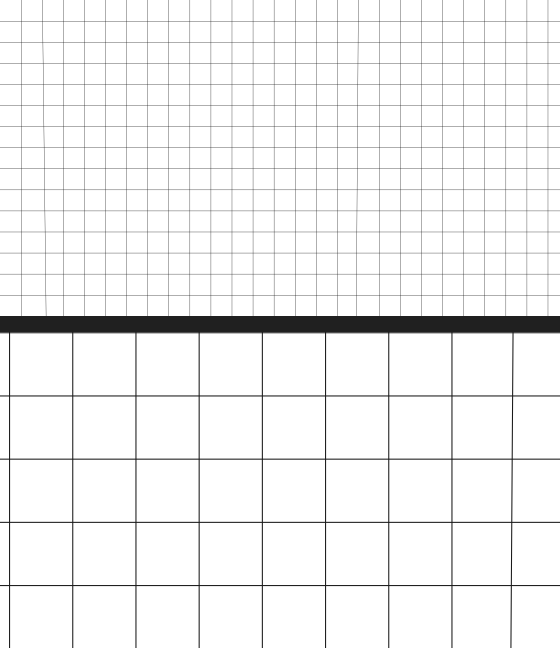
Top, the full canvas; bottom, a detail of the centre.
A WebGL 2 fragment shader for this pattern:

```glsl
#version 300 es
precision highp float;
// Thin dark square grid on white, with two columns ruled slightly askew.

#define ROWS 15.0            // cells down the canvas
#define LINE_WIDTH 0.00112   // in canvas heights
#define GRID_OFFSET 0.0008   // shift right and down, in canvas heights
#define LEFT_COLUMN 2.0      // line that drifts right on its way down
#define LEFT_DRIFT 0.0118
#define RIGHT_COLUMN 17.0    // line that drifts left on its way down
#define RIGHT_DRIFT -0.0067
#define INK vec3(0.10)
#define PAPER vec3(1.0)

uniform vec2 u_resolution;
out vec4 fragColor;

// Share of a pixel-wide box, at signed distance d, covered by a line.
vec2 lineCoverage(vec2 d, float pixel) {
  vec2 high = min(d + 0.5 * pixel, vec2(0.5 * LINE_WIDTH));
  vec2 low = max(d - 0.5 * pixel, vec2(-0.5 * LINE_WIDTH));
  return clamp((high - low) / pixel, 0.0, 1.0);
}

// 1 when the index names the given column, else 0.
float isColumn(float index, float column) {
  return 1.0 - step(0.5, abs(index - column));
}

void main() {
  // Position in canvas heights, measured from the top left
  float pixel = 1.0 / u_resolution.y;
  vec2 pos = vec2(gl_FragCoord.x, u_resolution.y - gl_FragCoord.y) * pixel;

  // Nearest line in each direction
  float cell = 1.0 / ROWS;
  vec2 fromOrigin = pos - GRID_OFFSET;
  vec2 index = floor(fromOrigin / cell + 0.5);
  vec2 dist = fromOrigin - index * cell;

  // Skew of the two crooked columns
  float drift = LEFT_DRIFT * isColumn(index.x, LEFT_COLUMN)
              + RIGHT_DRIFT * isColumn(index.x, RIGHT_COLUMN);
  dist.x -= drift * pos.y;

  // Leave the outer edges open, then merge both directions
  vec2 cover = lineCoverage(dist, pixel) * step(vec2(0.5), index);
  float ink = 1.0 - (1.0 - cover.x) * (1.0 - cover.y);

  fragColor = vec4(mix(PAPER, INK, ink), 1.0);
}
```
